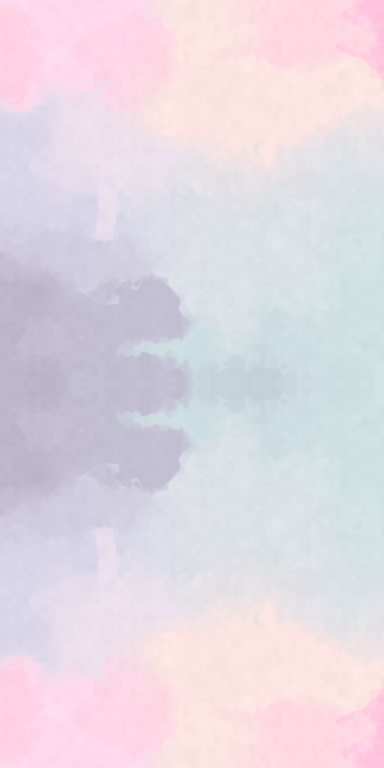
Reproduce this background procedurally as a WebGL 1 fragment shader.

```glsl
precision highp float;
// Pastel watercolour clouds, mirrored about the horizontal midline.
// Soft elliptical washes form a colour field; layered round dabs pull the
// sampling position towards their centres, giving scalloped painted edges.

uniform vec2 u_resolution;

#define DAB_LAYERS 4
#define DAB_SCALE 6.0
#define DAB_PULL 0.66
#define DAB_EDGE 0.007
#define DAB_TONE 0.026
#define WARP 0.14
#define GRAIN 0.03

const vec3 LILAC  = vec3(0.85, 0.835, 0.91);
const vec3 MIST   = vec3(0.865, 0.885, 0.905);
const vec3 HAZE   = vec3(0.925, 0.88, 0.925);
const vec3 VEIL   = vec3(0.945, 0.89, 0.9);
const vec3 VIOLET = vec3(0.74, 0.71, 0.80);
const vec3 SLATE  = vec3(0.765, 0.75, 0.825);
const vec3 MINT   = vec3(0.81, 0.885, 0.88);
const vec3 AQUA   = vec3(0.805, 0.87, 0.885);
const vec3 STEEL  = vec3(0.765, 0.825, 0.85);
const vec3 PEACH  = vec3(0.985, 0.895, 0.885);
const vec3 PINK   = vec3(1.0, 0.82, 0.89);
const vec3 ORCHID = vec3(1.0, 0.855, 0.935);
const vec3 ROSE   = vec3(1.0, 0.73, 0.86);

vec3 hash3(vec2 p) {
  vec3 h = fract(p.xyx * vec3(0.1031, 0.1030, 0.0973));
  h += dot(h, h.yxz + 33.33);
  return fract((h.xxy + h.yzz) * h.zyx);
}

float noise(vec2 p) {
  vec2 i = floor(p), f = fract(p);
  f = f * f * (3.0 - 2.0 * f);
  return mix(mix(hash3(i).x, hash3(i + vec2(1.0, 0.0)).x, f.x),
             mix(hash3(i + vec2(0.0, 1.0)).x, hash3(i + 1.0).x, f.x), f.y);
}

float fbm(vec2 p) {
  float sum = 0.0, amp = 0.5;
  for (int i = 0; i < 4; i++) {
    sum += amp * noise(p);
    p = p * 2.03 + 17.1;
    amp *= 0.5;
  }
  return sum;
}

// Coverage of an elliptical wash; softness is relative to its radius.
float wash(vec2 p, vec2 centre, vec2 radius, float softness) {
  float d = length((p - centre) / radius);
  return 1.0 - smoothstep(1.0 - softness, 1.0 + softness, d);
}

// Colour field: x runs left to right, y from the midline to the outer edge.
vec3 field(vec2 p) {
  p.y = abs(p.y);
  float dip = (p.x - 0.6) / 0.22;
  float horizon = 0.71 - 0.13 * exp(-dip * dip);

  // Cool middle
  vec3 cool = mix(LILAC, MIST, smoothstep(0.2, 0.55, p.x));
  float veil = smoothstep(horizon - 0.17, horizon, p.y) * smoothstep(0.1, 0.35, p.x);
  cool = mix(cool, VEIL, 0.65 * veil);
  cool = mix(cool, HAZE, 0.9 * wash(p, vec2(0.32, 0.65), vec2(0.2, 0.16), 0.4));
  cool = mix(cool, HAZE, 0.8 * wash(p, vec2(0.27, 0.44), vec2(0.045, 0.07), 0.25));
  cool = mix(cool, MINT, wash(p, vec2(1.05, 0.1), vec2(0.25, 0.34), 0.5));
  cool = mix(cool, AQUA, wash(p, vec2(0.62, 0.02), vec2(0.32, 0.18), 0.35));
  cool = mix(cool, STEEL, 0.9 * wash(p, vec2(0.64, 0.0), vec2(0.15, 0.08), 0.5));
  cool = mix(cool, MIST, 0.8 * wash(p, vec2(0.6, 0.2), vec2(0.09, 0.08), 0.3));

  // Violet bank on the left with two darker lobes and a pale notch
  cool = mix(cool, SLATE, 0.4 * wash(p, vec2(0.14, 0.3), vec2(0.23, 0.12), 0.25));
  cool = mix(cool, SLATE, wash(p, vec2(0.12, 0.06), vec2(0.25, 0.2), 0.2));
  cool = mix(cool, SLATE, wash(p, vec2(0.38, 0.185), vec2(0.115, 0.08), 0.2));
  cool = mix(cool, VIOLET, wash(p, vec2(0.0, 0.02), vec2(0.19, 0.31), 0.3));
  cool = mix(cool, LILAC, 0.25 * wash(p, vec2(0.13, 0.13), vec2(0.06, 0.07), 0.3));
  cool = mix(cool, AQUA, 0.9 * wash(p, vec2(0.42, 0.08), vec2(0.09, 0.027), 0.4));
  cool = mix(cool, SLATE, wash(p, vec2(0.37, 0.0), vec2(0.11, 0.055), 0.25));

  // Warm outer sky
  vec3 warm = mix(HAZE, PEACH, smoothstep(0.25, 0.45, p.x));
  warm = mix(warm, ORCHID, wash(p, vec2(0.14, 0.93), vec2(0.23, 0.2), 0.25));
  warm = mix(warm, PINK, wash(p, vec2(0.0, 0.87), vec2(0.1, 0.13), 0.25));
  warm = mix(warm, PINK, 0.7 * wash(p, vec2(0.31, 0.84), vec2(0.11, 0.12), 0.25));
  warm = mix(warm, PINK, 0.65 * wash(p, vec2(0.84, 0.94), vec2(0.2, 0.11), 0.3));
  warm = mix(warm, PINK, 0.6 * wash(p, vec2(0.68, 0.87), vec2(0.08, 0.02), 0.4));
  warm = mix(warm, ROSE, 0.8 * wash(p, vec2(1.02, 0.94), vec2(0.08, 0.15), 0.3));
  return mix(cool, warm, smoothstep(horizon - 0.05, horizon + 0.04, p.y));
}

// Returns the pulled sampling position in xy and a tonal shift in z.
vec3 dabs(vec2 p) {
  vec3 state = vec3(p, 0.0);
  float scale = DAB_SCALE;
  for (int layer = 0; layer < DAB_LAYERS; layer++) {
    vec2 grid = p * scale + float(layer) * 7.3;
    vec2 cell = floor(grid);
    for (int j = -1; j <= 1; j++) {
      for (int i = -1; i <= 1; i++) {
        vec2 id = cell + vec2(float(i), float(j));
        vec3 rnd = hash3(id + 41.0);
        vec2 centre = id + 0.15 + 0.7 * rnd.xy;
        float radius = 0.25 + 0.33 * rnd.z;
        float mask = 1.0 - smoothstep(radius - DAB_EDGE * scale, radius, length(grid - centre));
        vec2 home = (centre - float(layer) * 7.3) / scale;
        state.xy = mix(state.xy, home, DAB_PULL * mask);
        state.z = mix(state.z, (rnd.x - 0.5) * DAB_TONE, 0.6 * mask);
      }
    }
    scale *= 1.7;
  }
  return state;
}

void main() {
  vec2 uv = gl_FragCoord.xy / u_resolution;
  vec2 p = vec2(uv.x, abs(uv.y - 0.5) * 2.0);
  vec2 drift = vec2(fbm(p * 9.0), fbm(p * 9.0 + 31.7)) - 0.47;
  vec3 paint = dabs(p + 0.3 * WARP * drift);
  float grain = (fbm(p * vec2(60.0, 46.0)) - 0.47) * GRAIN;
  gl_FragColor = vec4(field(paint.xy + 0.7 * WARP * drift) + paint.z + grain, 1.0);
}
```
